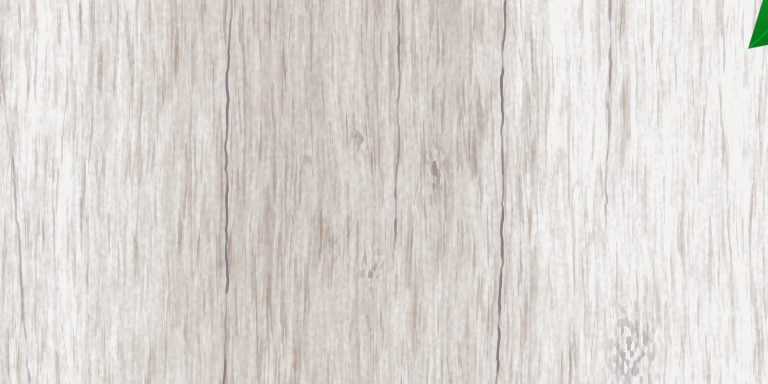
Write a Shadertoy shader that draws this texture.

```glsl
#define DARK_WOOD vec3(0.745, 0.698, 0.665)
#define PALE_WOOD vec3(0.935, 0.930, 0.922)
#define CRACK_COLOR vec3(0.50, 0.44, 0.45)
#define LEAF_COLOR vec3(0.04, 0.53, 0.13)
#define FIBRE_SCALE vec2(105.0, 7.0)
#define GRAIN_CONTRAST 0.62
#define PORE_DEPTH 0.40
#define LINE_DEPTH 0.34
#define CRACK_WIDTH 0.0016

vec3 hash3(vec2 cell) {
    vec3 h = fract(cell.xyx * vec3(0.1031, 0.1030, 0.0973));
    h += dot(h, h.yxz + 33.33);
    return fract((h.xxy + h.yzz) * h.zyx);
}

// Smooth cellular noise: each cell's random tone, weighted by nearness
float cellular(vec2 p) {
    vec2 cell = floor(p);
    float tone = 0.0, total = 0.0;
    for (int y = -1; y <= 1; y++)
    for (int x = -1; x <= 1; x++) {
        vec2 c = cell + vec2(x, y);
        vec3 h = hash3(c + 71.0);
        vec2 d = c + h.xy - p;
        float w = exp(-9.0 * dot(d, d));
        tone += w * h.z;
        total += w;
    }
    return tone / total;
}

// Slow sideways drift of the grain
float drift(vec2 p) {
    return 0.006 * sin(4.0 * p.y + 3.0 * p.x)
         + 0.002 * sin(11.0 * p.y + 5.0 * p.x + 1.0)
         + 0.0008 * sin(37.0 * p.y + 19.0 * p.x);
}

// Brightness of the boards: pale sides around a tan middle
float boardTone(vec2 p) {
    float middle = smoothstep(0.15, 0.6, p.x) * (1.0 - smoothstep(1.1, 1.5, p.x));
    float edge = 1.0 - smoothstep(0.0, 0.08, p.x);
    float tone = 0.95 - 0.43 * middle - 0.2 * edge;
    tone += 0.12 * smoothstep(1.5, 2.0, p.x);
    return tone + 0.03 * sin(13.0 * p.x + 2.0 * p.y) - 0.06 * middle * p.y;
}

// Thin continuous grain lines along the contours of stretched cells
float grainLines(vec2 p) {
    float contour = abs(cellular(p * vec2(42.0, 2.2) + 5.0) - 0.5);
    float broken = smoothstep(0.3, 0.65, cellular(p * vec2(60.0, 11.0) + 90.0));
    return (1.0 - smoothstep(0.02, 0.10, contour)) * broken;
}

// Long cracks: x at the top, lean, strength, height of the lower end
float cracks(vec2 p, float px) {
    vec4 list[5] = vec4[5](
        vec4(0.600, 0.018, 1.00, -0.2), vec4(1.038, 0.012, 0.75, 0.36),
        vec4(1.316, 0.020, 1.00, -0.2), vec4(1.585, 0.005, 0.50, 0.40),
        vec4(-0.01, -0.090, 0.40, -0.2));
    float amount = 0.0;
    for (int i = 0; i < 5; i++) {
        vec4 crack = list[i];
        float seed = float(i) * 2.7;
        float jag = cellular(vec2(seed * 5.0 + 3.0, p.y * 28.0)) - 0.5;
        float x = crack.x - crack.y * (1.0 - p.y) + 0.005 * jag
                + 0.004 * sin(7.0 * p.y + seed) + 0.0015 * sin(29.0 * p.y + seed);
        float wear = cellular(vec2(seed * 9.0, p.y * 22.0));
        float d = abs(p.x - x);
        float core = 1.0 - smoothstep(0.0, CRACK_WIDTH + 0.8 * px, d - CRACK_WIDTH * wear);
        float shade = 0.15 * exp(-d * 110.0);
        float fade = smoothstep(crack.w - 0.08, crack.w + 0.08, p.y);
        amount = max(amount, (core * mix(0.25, 1.2, wear) + shade) * crack.z * fade);
    }
    return min(amount, 1.0);
}

// Rough dark flecks gathered round small knots: centre, radius, strength
float knots(vec2 p) {
    vec4 list[5] = vec4[5](
        vec4(1.135, 0.56, 0.035, 1.0), vec4(0.93, 0.63, 0.03, 0.7),
        vec4(0.96, 0.30, 0.035, 0.8), vec4(0.86, 0.35, 0.025, 0.6),
        vec4(1.64, 0.08, 0.08, 0.7));
    float near = 0.0;
    for (int i = 0; i < 5; i++) {
        vec2 d = (p - list[i].xy) / (list[i].z * vec2(0.8, 1.6));
        near += list[i].w * exp(-dot(d, d));
    }
    return near * smoothstep(0.45, 0.8, cellular(p * vec2(120.0, 48.0)));
}

void mainImage(out vec4 fragColor, in vec2 fragCoord) {
    float px = 1.0 / iResolution.y;
    vec2 p = fragCoord * px;
    vec2 g = p + vec2(drift(p), 0.0);

    // Layered fibres, from broad bands to fine embossing
    float grain = 0.40 * (cellular(g * vec2(18.0, 1.6)) - 0.5)
                + 0.42 * (cellular(g * FIBRE_SCALE + 13.0) - 0.5)
                + 0.45 * (cellular(g * FIBRE_SCALE * vec2(1.6, 2.2) + 47.0) - 0.5)
                + 0.42 * (cellular(g * vec2(150.0, 95.0)) - 0.5);
    float pores = smoothstep(0.66, 0.95, cellular(g * vec2(150.0, 9.0) + 29.0));
    float ripple = 0.03 * sin(75.0 * p.y + 9.0 * sin(6.0 * p.x))
                 * (1.0 - smoothstep(0.1, 0.4, p.x));
    float tone = boardTone(p) + GRAIN_CONTRAST * grain + ripple
               - PORE_DEPTH * pores - LINE_DEPTH * grainLines(g);
    vec3 color = mix(DARK_WOOD, PALE_WOOD, clamp(tone, -0.3, 1.1));

    // Cracks and knots
    color = mix(color, CRACK_COLOR, 0.85 * cracks(p, px));
    color = mix(color, CRACK_COLOR, 0.6 * min(knots(g), 1.0));

    // Leaf tip in the upper right corner
    vec2 q = p - vec2(1.948, 0.873);
    float along = dot(q, vec2(0.74, 0.67));
    float across = dot(q, vec2(-0.67, 0.74));
    float leaf = 1.0 - smoothstep(-px, px, abs(across) - 0.6 * along);
    float vein = 1.0 - smoothstep(0.0, 0.004, abs(across));
    color = mix(color, LEAF_COLOR * (0.9 + 2.0 * across + 0.3 * vein), leaf);
    fragColor = vec4(color, 1.0);
}
```
